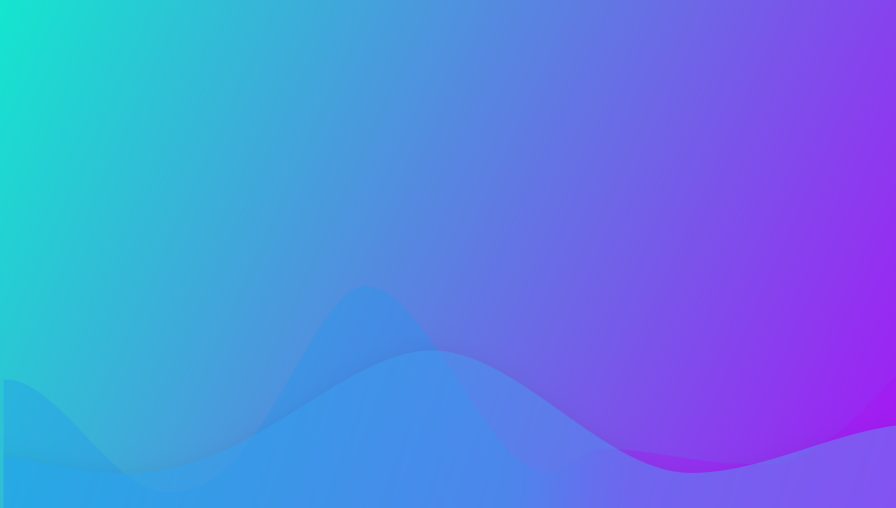
Reproduce this background procedurally as a WebGL 2 fragment shader.

```glsl
#version 300 es
precision highp float;

uniform vec2 u_resolution;
out vec4 fragColor;

// Eased step from 0 to 1 between a and b; bend above 1 delays the rise.
float swell(float a, float b, float bend, float x) {
    float t = pow(clamp((x - a) / (b - a), 0.0, 1.0), bend);
    return t * t * (3.0 - 2.0 * t);
}

float backWave(float x) {
    return 0.253
        - 0.221 * swell(0.006, 0.185, 1.0, x)
        + 0.405 * swell(0.185, 0.408, 1.3, x)
        - 0.366 * swell(0.408, 0.612, 1.0, x)
        + 0.046 * swell(0.612, 0.670, 1.0, x)
        - 0.030 * swell(0.670, 0.833, 1.0, x)
        + 0.400 * swell(0.859, 1.167, 1.0, x);
}

float frontWave(float x) {
    return 0.103
        - 0.034 * swell(-0.02, 0.13, 1.0, x)
        + 0.241 * swell(0.130, 0.482, 1.2, x)
        - 0.241 * swell(0.482, 0.771, 1.0, x)
        + 0.097 * swell(0.771, 1.030, 1.0, x);
}

// Antialiased coverage of the region where depth is positive.
float cover(float depth) {
    return clamp(0.5 + depth / fwidth(depth), 0.0, 1.0);
}

void main() {
    vec2 uv = gl_FragCoord.xy / u_resolution;

    // Diagonal sky from turquoise to violet
    float diagonal = 0.797 * uv.x + 0.203 * (1.0 - uv.y);
    vec3 color = mix(vec3(0.08, 0.90, 0.81), vec3(0.64, 0.10, 0.96), diagonal);

    // Both waves start just inside the left edge
    float inset = cover(uv.x - 0.004);

    // Back wave, blue turning to magenta
    float backDepth = backWave(uv.x) - uv.y;
    vec3 backColor = mix(vec3(0.13, 0.59, 0.93), vec3(0.67, 0.07, 0.95),
                         smoothstep(0.55, 0.72, uv.x));
    color = mix(color, backColor, 0.35 * inset * cover(backDepth));

    // Front wave with a faint shadow along its crest
    float frontDepth = frontWave(uv.x) - uv.y;
    float shadow = exp(-max(-frontDepth, 0.0) / 0.018);
    color *= 1.0 - 0.035 * shadow * inset * (1.0 - cover(frontDepth));
    vec3 frontColor = mix(vec3(0.13, 0.64, 0.92), vec3(0.38, 0.56, 0.94), uv.x);
    color = mix(color, frontColor, 0.5 * inset * cover(frontDepth));

    fragColor = vec4(color, 1.0);
}
```
